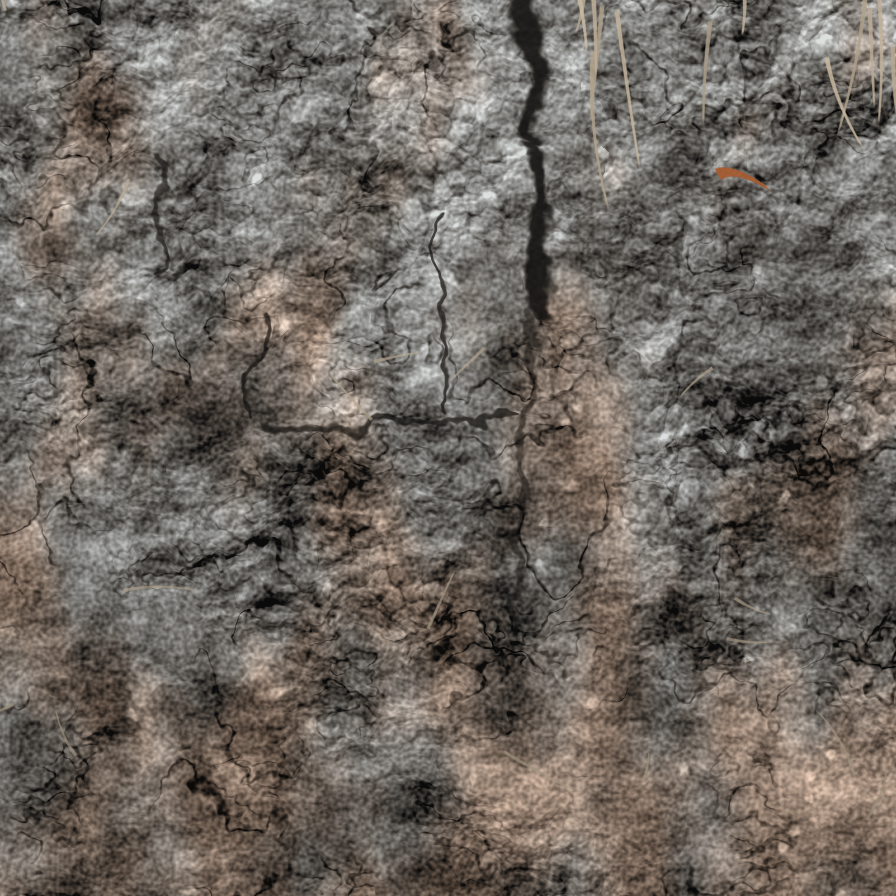
Give the GLSL for this texture, as a Shadertoy shader.

```glsl
const vec3 WARM_TINT = vec3(0.020, -0.003, -0.024);
const vec3 BROWN = vec3(1.09, 0.98, 0.90);
const vec3 SLATE = vec3(0.96, 1.00, 1.02);
const vec3 STRAW = vec3(0.74, 0.68, 0.59);
const vec3 RUST = vec3(0.66, 0.36, 0.19);
const float BASE_TONE = 0.435;
const float TOP_LIGHTENING = 0.13;
const float RELIEF = 1.9;
const float LIGHT_STEP = 0.003;
const float CRUMB_SCALE = 46.0;
const float GRAIN = 0.20;
const int HANGING_ROOTS = 13;
const int LOOSE_ROOTS = 16;

vec2 hash2(vec2 p) {
    vec3 h = fract(p.xyx * vec3(0.1031, 0.1030, 0.0973));
    h += dot(h, h.yzx + 33.33);
    return fract((h.xx + h.yz) * h.zy);
}

float cornerSlope(vec2 cell, vec2 offset) {
    float angle = 6.2832 * hash2(cell).x;
    return dot(vec2(cos(angle), sin(angle)), offset);
}

float gradientNoise(vec2 p) {
    vec2 i = floor(p), f = p - i;
    vec2 u = f * f * f * (f * (f * 6.0 - 15.0) + 10.0);
    vec2 e = vec2(1.0, 0.0);
    return mix(mix(cornerSlope(i, f), cornerSlope(i + e, f - e), u.x),
               mix(cornerSlope(i + e.yx, f - e.yx), cornerSlope(i + 1.0, f - 1.0), u.x), u.y);
}

float fbm(vec2 p, int octaves) {
    float sum = 0.0, amplitude = 0.5;
    for (int i = 0; i < octaves; i++) {
        sum += amplitude * gradientNoise(p);
        p = mat2(1.6, 1.2, -1.2, 1.6) * p + 17.3;
        amplitude *= 0.5;
    }
    return sum;
}

// Distance to the nearest crumb centre, and that crumb's random value
vec2 crumbs(vec2 p) {
    vec2 cell = floor(p), nearest = vec2(9.0, 0.0);
    for (int k = 0; k < 9; k++) {
        vec2 c = cell + vec2(k % 3 - 1, k / 3 - 1);
        vec2 h = hash2(c + 71.0);
        float d = length(c + 0.1 + 0.8 * h - p);
        if (d < nearest.x) nearest = vec2(d, fract(h.x * 7.0 + h.y * 13.0));
    }
    return nearest;
}

float height(vec2 p, float clumping) {
    return fbm(p * vec2(15.0, 19.0), 5) - 0.28 * clumping * crumbs(p * CRUMB_SCALE).x;
}

// Tapered dark opening between two points
float crack(vec2 p, vec2 a, vec2 b, float widthA, float widthB) {
    float t = clamp(dot(p - a, b - a) / dot(b - a, b - a), 0.0, 1.0);
    float w = mix(widthA, widthB, t);
    return 1.0 - smoothstep(0.3 * w, w, length(p - mix(a, b, t)));
}

float patchMask(vec2 p, vec2 centre, vec2 radius) {
    vec2 q = (p - centre) / radius;
    return exp(-dot(q, q));
}

// Thin curved fibre, narrowing towards its tip
float strand(vec2 p, vec2 root, float angle, float len, float bend, float width) {
    vec2 dir = vec2(cos(angle), sin(angle)), q = p - root;
    float t = dot(q, dir) / len;
    float d = abs(dot(q, vec2(-dir.y, dir.x)) - bend * len * t * t);
    float w = width * (1.0 - 0.6 * clamp(t, 0.0, 1.0)), aa = 0.8 / iResolution.y;
    return (1.0 - smoothstep(w - aa, w + aa, d)) * smoothstep(0.0, 0.04, t) * (1.0 - smoothstep(0.9, 1.0, t));
}

void mainImage(out vec4 fragColor, in vec2 fragCoord) {
    vec2 p = fragCoord / iResolution.y;
    vec2 wander = vec2(fbm(p * 16.0, 4), fbm(p * 16.0 + 47.0, 4));
    vec2 s = p + 0.022 * wander, c = p + 0.05 * wander;

    // Relief lit from above, rougher towards the top right
    float rough = smoothstep(-0.25, 0.2, gradientNoise(p * 4.0 + 3.0) + 0.5 * (p.y - 0.45) + 0.3 * (p.x - 0.4));
    float clumping = rough * smoothstep(-0.25, 0.25, gradientNoise(p * 7.0 + 21.0));
    float slope = height(s, clumping) - height(s + LIGHT_STEP * vec2(-0.35, 1.0), clumping);
    float tone = BASE_TONE + TOP_LIGHTENING * (p.y - 0.5) + RELIEF * mix(0.6, 1.1, rough) * slope;

    // Broad stains, mottling, fine grain
    tone += 0.50 * fbm(p * vec2(5.0, 4.0) + 9.0, 4) + 0.45 * fbm(s * vec2(15.0, 12.0) + 31.0, 5);
    tone += GRAIN * gradientNoise(p * 190.0) + 0.12 * gradientNoise(s * 95.0);
    tone -= 0.13 * patchMask(c, vec2(0.15, 0.54), vec2(0.09, 0.08));
    tone -= 0.12 * patchMask(c, vec2(0.86, 0.60), vec2(0.13, 0.15));
    tone -= 0.08 * patchMask(c, vec2(0.14, 0.25), vec2(0.08, 0.25));
    float smear = smoothstep(0.1, 0.45, gradientNoise(c * vec2(17.0, 3.0) + 5.0));
    tone += 0.17 * smear * (1.0 - smoothstep(0.2, 0.6, p.y)) * (1.0 - smoothstep(0.25, 0.6, p.x));

    // Crumb shades, pale specks, shadowed gaps
    vec2 crumb = crumbs(s * CRUMB_SCALE);
    tone += clumping * (0.10 * (crumb.y - 0.5) - 0.22 * smoothstep(0.5, 0.9, crumb.x));
    tone += 0.22 * step(0.975, crumb.y) * (1.0 - smoothstep(0.15, 0.4, crumb.x));

    // Branching fine cracks
    float longCracks = 1.0 - smoothstep(0.004, 0.026, abs(fbm(c * vec2(10.0, 8.0) + 60.0, 3)));
    float shortCracks = 1.0 - smoothstep(0.01, 0.06, abs(fbm(s * vec2(24.0, 34.0) + 80.0, 3)));
    tone -= 0.22 * longCracks * smoothstep(-0.05, 0.25, gradientNoise(p * 6.0 + 13.0));
    tone -= 0.16 * shortCracks * smoothstep(0.0, 0.3, gradientNoise(p * 9.0 + 33.0));

    // Main fissure and its side openings
    float opening = crack(c, vec2(0.587, 1.01), vec2(0.600, 0.84), 0.021, 0.012);
    opening = max(opening, crack(c, vec2(0.592, 0.84), vec2(0.612, 0.66), 0.010, 0.017));
    opening = max(opening, 0.6 * crack(c, vec2(0.595, 0.66), vec2(0.578, 0.30), 0.009, 0.005));
    opening = max(opening, 0.8 * crack(c, vec2(0.30, 0.525), vec2(0.58, 0.53), 0.010, 0.004));
    opening = max(opening, 0.8 * crack(c, vec2(0.485, 0.76), vec2(0.50, 0.54), 0.004, 0.005));
    opening = max(opening, 0.8 * crack(c, vec2(0.295, 0.65), vec2(0.28, 0.53), 0.006, 0.004));
    opening = max(opening, 0.7 * crack(c, vec2(0.18, 0.82), vec2(0.17, 0.70), 0.007, 0.004));
    tone = mix(tone, 0.07, 0.9 * opening);

    // Soil colour
    tone = clamp(tone, 0.04, 0.88);
    float brownness = smoothstep(-0.15, 0.3, fbm(p * vec2(7.0, 4.0) + 50.0, 3) + 0.35 * (0.45 - p.y));
    vec3 color = (tone + WARM_TINT * smoothstep(0.0, 0.3, tone)) * mix(SLATE, BROWN, brownness);

    // Roots hanging from the top edge
    for (int i = 0; i < HANGING_ROOTS; i++) {
        vec2 h = hash2(vec2(i, 5)), g = hash2(vec2(i, 19));
        float fibre = strand(p, vec2(0.62 + 0.38 * h.x, 1.02 - 0.10 * g.y * g.y), -1.57 + 0.5 * (g.x - 0.5),
                             0.05 + 0.14 * h.y, 0.5 * (g.y - 0.5), 0.0026);
        color = mix(color, STRAW * (0.85 + 0.25 * g.x), 0.85 * fibre);
    }

    // Loose root ends and one dry leaf
    for (int i = 0; i < LOOSE_ROOTS; i++) {
        vec2 h = hash2(vec2(i, 41)), g = hash2(vec2(i, 67));
        float fibre = strand(p, h, 6.2832 * g.x, 0.03 + 0.06 * g.y, 0.6 * (h.x - 0.5), 0.0019);
        color = mix(color, STRAW * (0.8 + 0.25 * h.y), 0.7 * fibre);
    }
    color = mix(color, RUST, 0.9 * strand(p, vec2(0.80, 0.805), 0.5, 0.045, -1.0, 0.007));
    fragColor = vec4(color, 1.0);
}
```
